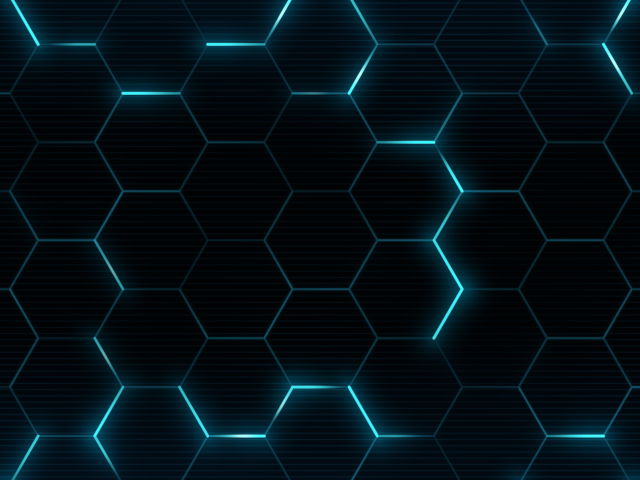
This background is drawn by a WebGL 2 fragment shader. Its source:

```glsl
#version 300 es
precision highp float;

uniform vec2 u_resolution;
out vec4 fragColor;

// Lengths are fractions of the canvas height
const float HEX_HEIGHT = 0.204;
const float HEX_SIDE = HEX_HEIGHT / 1.7320508;
const vec2 HEX_ORIGIN = vec2(0.1384, 0.8056);
const float DIM_HALF_WIDTH = 0.0022;
const float LIT_HALF_WIDTH = 0.0034;
const float DIM_GLOW_RADIUS = 0.006;
const float GLOW_RADIUS = 0.013;
const float SCAN_LINES = 77.0;
const float SCAN_HALF_WIDTH = 0.0010;

// Where lit edges gather: an open ring plus the corners
const vec2 RING_CENTER = vec2(0.52, 0.51);
const float RING_RADIUS = 0.41;
const float RING_WIDTH = 0.10;
const float LIT_CHANCE = 0.13;
const float RING_CHANCE = 0.85;
const float CORNER_CHANCE = 0.70;

const vec3 BLACK = vec3(0.002, 0.007, 0.013);
const vec3 NAVY = vec3(0.010, 0.062, 0.108);
const vec3 SCAN_TEAL = vec3(0.014, 0.075, 0.100);
const vec3 DIM_TEAL = vec3(0.055, 0.270, 0.335);
const vec3 BLUE = vec3(0.04, 0.46, 0.68);
const vec3 CYAN = vec3(0.24, 0.87, 0.90);
const vec3 HOT = vec3(0.72, 0.98, 0.95);
const vec3 GLOW = vec3(0.00, 0.32, 0.41);

float hash(vec3 p) {
    p = fract(p * vec3(0.1031, 0.1030, 0.0973));
    p += dot(p, p.yzx + 33.33);
    return fract((p.x + p.y) * p.z);
}

float stroke(float dist, float halfWidth, float pixel) {
    return 1.0 - smoothstep(halfWidth - pixel, halfWidth + pixel, dist);
}

float bump(float x) {
    return exp(-x * x);
}

// Slow drift from layered sines, about 0 to 1
float drift(vec2 p) {
    return 0.5 + 0.25 * sin(4.1 * p.x + 2.3 * sin(3.0 * p.y) + 0.6)
               + 0.25 * sin(5.3 * p.y - 2.7 * p.x + 1.9);
}

float litChance(vec2 p, float aspect) {
    float ring = bump((distance(p, RING_CENTER) - RING_RADIUS) / RING_WIDTH);
    ring *= smoothstep(0.12, 0.36, p.x);
    vec2 side = abs(p - vec2(0.5 * aspect, 0.5));
    float corner = smoothstep(0.35, 0.58, side.x) * smoothstep(0.22, 0.42, side.y);
    return LIT_CHANCE + RING_CHANCE * ring + CORNER_CHANCE * corner;
}

vec3 background(vec2 p, float aspect, float pixel) {
    float topLight = smoothstep(0.62, 1.0, p.y) * (0.45 + 0.55 * bump((p.x / aspect - 0.6) * 2.5));
    float bottomLight = 0.75 * smoothstep(0.35, 0.0, p.y);
    float haze = (topLight + bottomLight) * (0.65 + 0.35 * drift(p));
    float lineDist = abs(fract(p.y * SCAN_LINES) - 0.5) / SCAN_LINES;
    float scan = stroke(lineDist, SCAN_HALF_WIDTH, pixel);
    scan *= 0.35 + 0.55 * drift(p.yx * 1.7 + 3.0) + 0.5 * haze;
    return mix(BLACK, NAVY, clamp(haze, 0.0, 1.0)) + SCAN_TEAL * scan;
}

void main() {
    float pixel = 1.0 / u_resolution.y;
    float aspect = u_resolution.x * pixel;
    vec2 p = gl_FragCoord.xy * pixel;

    // Nearest cell in skewed hexagon coordinates
    vec2 local = p - HEX_ORIGIN;
    float column = round(local.x / (1.5 * HEX_SIDE));
    vec2 cell = vec2(column, round(local.y / HEX_HEIGHT - 0.5 * column));

    float dim = 0.0;
    float glow = 0.0;
    vec3 lines = vec3(0.0);

    // Each cell owns its three upper edges
    for (int i = 0; i < 27; i++) {
        int k = i % 3;
        vec2 id = cell + vec2((i / 3) % 3 - 1, i / 9 - 1);
        vec2 center = HEX_ORIGIN + vec2(1.5 * HEX_SIDE * id.x, HEX_HEIGHT * (id.y + 0.5 * id.x));
        float angle = radians(30.0 + 60.0 * float(k));
        vec2 normal = vec2(cos(angle), sin(angle));
        vec2 middle = center + 0.5 * HEX_HEIGHT * normal;
        vec2 offset = p - middle;
        float along = dot(offset, vec2(-normal.y, normal.x));
        float dist = length(vec2(max(abs(along) - 0.5 * HEX_SIDE, 0.0), dot(offset, normal)));

        // Per-edge variation
        vec3 key = vec3(id + 40.0, float(k) * 7.0 + 5.0);
        float shade = hash(key + 11.0);
        float direction = hash(key + 23.0) < 0.5 ? -1.0 : 1.0;
        float t = clamp(direction * along / HEX_SIDE + 0.5, 0.0, 1.0);
        float power = smoothstep(-0.05, 0.42, litChance(middle, aspect) - hash(key));
        power *= 1.0 - 0.85 * hash(key + 37.0) * smoothstep(0.25, 1.0, t);
        float spark = step(0.6, shade) * power * bump((t - 0.4) * 5.0);

        // Dim wire with a faint halo, then lit core and glow
        float wear = mix(0.4, 1.0, shade) * (0.65 + 0.5 * drift(p * 2.3));
        float wire = stroke(dist, DIM_HALF_WIDTH, pixel) + 0.2 * exp(-dist / DIM_GLOW_RADIUS);
        dim = max(dim, wire * wear);
        float core = stroke(dist, mix(DIM_HALF_WIDTH, LIT_HALF_WIDTH, power), pixel);
        vec3 tint = mix(mix(BLUE, CYAN, smoothstep(0.2, 0.8, power)), HOT, spark);
        lines = max(lines, tint * core * power);
        glow += power * power * (exp(-dist / GLOW_RADIUS) + 0.25 * bump(dist / (3.0 * GLOW_RADIUS)));
    }

    vec3 color = background(p, aspect, pixel);
    color += GLOW * (1.0 - exp(-0.9 * glow));
    color = max(color, DIM_TEAL * dim + color * 0.6);
    color = max(color, lines + color * 0.3);
    fragColor = vec4(min(color, 1.0), 1.0);
}
```
